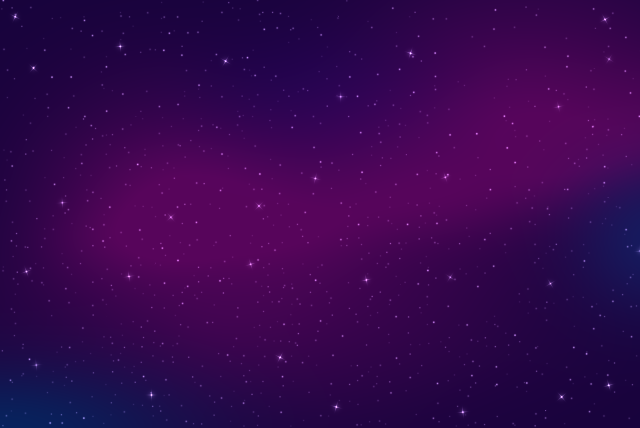
Give the GLSL for this background, as a Shadertoy shader.

```glsl
#define NIGHT vec3(0.090, 0.012, 0.235)
#define MAGENTA vec3(0.340, 0.020, 0.355)
#define INDIGO vec3(0.080, 0.120, 0.390)
#define OCEAN vec3(0.020, 0.150, 0.380)
#define STAR_TINT vec3(0.86, 0.70, 0.95)
#define CLOUD_AMOUNT 0.10
#define DUST_CELL 0.023
#define STAR_CELL 0.045
#define SPARK_CELL 0.23
#define SPIKE_LENGTH 0.008

vec2 hash2(vec2 p) {
    vec3 q = fract(p.xyx * vec3(0.1031, 0.1030, 0.0973));
    q += dot(q, q.yzx + 33.33);
    return fract((q.xx + q.yz) * q.zy);
}

float cornerSlope(vec2 cell, vec2 offset) {
    float angle = 6.2832 * hash2(cell + 40.0).x;
    return dot(vec2(cos(angle), sin(angle)), offset);
}

float gradientNoise(vec2 p) {
    vec2 i = floor(p), f = fract(p);
    vec2 u = f * f * f * (f * (f * 6.0 - 15.0) + 10.0);
    vec2 e = vec2(1.0, 0.0);
    float low = mix(cornerSlope(i, f), cornerSlope(i + e, f - e), u.x);
    float high = mix(cornerSlope(i + e.yx, f - e.yx), cornerSlope(i + 1.0, f - 1.0), u.x);
    return mix(low, high, u.y);
}

// Soft elliptical patch of light
float glow(vec2 p, vec2 center, vec2 radius) {
    vec2 d = (p - center) / radius;
    return exp(-dot(d, d));
}

vec3 nebula(vec2 p) {
    // Rising band with a sharper lower side
    float rise = p.y - (0.46 + 0.085 * p.x * p.x);
    float width = rise > 0.0 ? 0.20 : 0.12;
    float band = exp(-rise * rise / (width * width)) * smoothstep(-0.05, 0.45, p.x);

    float haze = 0.60 * band;
    haze += 0.65 * glow(p, vec2(0.62, 0.30), vec2(0.58, 0.26));
    haze += 0.63 * glow(p, vec2(1.23, 0.80), vec2(0.40, 0.29));
    haze += 0.40 * glow(p, vec2(0.35, 0.62), vec2(0.30, 0.25));
    haze *= 1.0 + CLOUD_AMOUNT * gradientNoise(p * vec2(3.0, 5.0));
    vec3 color = mix(NIGHT, MAGENTA, clamp(haze, 0.0, 1.0));

    // Violet veil and blue corners
    color.b += 0.05 * glow(p, vec2(0.75, 0.78), vec2(0.30, 0.16));
    color = mix(color, INDIGO, 0.85 * glow(p, vec2(1.54, 0.44), vec2(0.19, 0.17)));
    return mix(color, OCEAN, 0.90 * glow(p, vec2(0.0, -0.01), vec2(0.42, 0.15)));
}

// One jittered star per occupied cell
float starLayer(vec2 p, float cell, float density, float radius, float seed) {
    vec2 id = floor(p / cell);
    vec2 place = (id + 0.15 + 0.7 * hash2(id + seed)) * cell;
    vec2 trait = hash2(id + seed + 71.0);
    float size = max(radius, 0.7 / iResolution.y);
    float light = mix(0.25, 1.0, trait.y * trait.y) * step(trait.x, density);
    return light * glow(p, place, vec2(size)) * radius * radius / (size * size);
}

// Large stars with four tilted spikes
float sparkLayer(vec2 p) {
    vec2 id = floor(p / SPARK_CELL);
    vec2 place = (id + 0.12 + 0.76 * hash2(id + 19.0)) * SPARK_CELL;
    vec2 trait = hash2(id + 83.0);
    float tilt = trait.x * 1.57;
    vec2 d = mat2(cos(tilt), -sin(tilt), sin(tilt), cos(tilt)) * (p - place);
    float thin = max(0.0010, 0.5 / iResolution.y);
    float spikes = glow(d, vec2(0.0), vec2(SPIKE_LENGTH, thin))
                 + glow(d, vec2(0.0), vec2(thin, SPIKE_LENGTH));
    float core = glow(d, vec2(0.0), vec2(0.0024));
    float halo = glow(d, vec2(0.0), vec2(0.008));
    float light = mix(0.5, 1.0, trait.y) * step(trait.x, 0.85);
    return light * (0.7 * core + 0.35 * spikes + 0.14 * halo);
}

void mainImage(out vec4 fragColor, in vec2 fragCoord) {
    // Height spans one unit; width is fitted to the composition
    vec2 p = fragCoord / iResolution.y;
    vec2 scene = fragCoord / iResolution.xy * vec2(1.5, 1.0);
    vec3 color = nebula(scene);

    // Dust gathers around the lower center and in loose clusters
    float crowd = 0.16 + 0.30 * glow(scene, vec2(0.68, 0.30), vec2(0.50, 0.30));
    crowd += 0.25 * gradientNoise(p * 5.0);
    float stars = 0.40 * starLayer(p, DUST_CELL, crowd, 0.0017, 7.0);
    stars += 0.75 * starLayer(p, STAR_CELL, 0.55, 0.0021, 31.0);
    stars += sparkLayer(p);

    color += STAR_TINT * stars;
    fragColor = vec4(clamp(color, 0.0, 1.0), 1.0);
}
```
